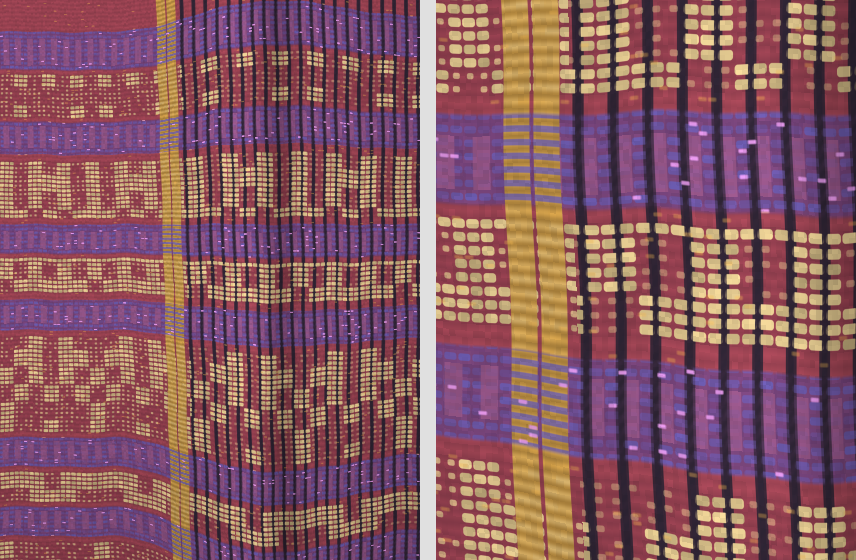
Left: the whole. Right: its middle third, enlarged.
A WebGL 2 fragment shader for this texture:

```glsl
#version 300 es
precision highp float;
// Draped handwoven cloth: red ground, purple bands, golden brocade dashes, black warp stripes.
uniform vec2 u_resolution;
out vec4 outColor;

// Lengths are in canvas heights, y runs downward.
const int BANDS = 6;
const float BAND_CENTER[BANDS] = float[](0.091, 0.247, 0.427, 0.5625, 0.807, 0.931);
const float BAND_HALF[BANDS] = float[](0.034, 0.029, 0.026, 0.027, 0.026, 0.026);
const float BAND_MARGIN = 0.011;
const float PLAIN_TOP = 0.05;
const float ROW = 0.0078;
const float LEFT_COLUMN = 0.0082;
const float STRIPE_PITCH = 0.0212;
const float GOLD_LEFT = 0.277;
const float GOLD_RIGHT = 0.313;
const float FIRST_STRIPE = 0.323;
const float FOLD_X = 0.475;
const float FOLD_PIVOT = 0.404;
const float FOLD_STRETCH = 0.16;
const float SLANT = 0.03;

const vec3 RED = vec3(0.60, 0.23, 0.29);
const vec3 DARK_RED = vec3(0.46, 0.17, 0.23);
const vec3 CREAM = vec3(0.80, 0.71, 0.49);
const vec3 GOLD = vec3(0.82, 0.61, 0.24);
const vec3 PURPLE = vec3(0.40, 0.21, 0.43);
const vec3 MAUVE = vec3(0.58, 0.31, 0.50);
const vec3 BLUE = vec3(0.36, 0.32, 0.67);
const vec3 BLACK = vec3(0.12, 0.09, 0.15);
const vec3 GLINT = vec3(0.92, 0.60, 0.95);

float hash(vec2 p) {
  vec3 q = fract(vec3(p.xyx) * 0.1031);
  q += dot(q, q.yzx + 33.33);
  return fract((q.x + q.y) * q.z);
}

// Signed distance to the nearest purple band, negative inside it.
float bandDistance(float y) {
  float d = 1.0;
  for (int i = 0; i < BANDS; i++) d = min(d, abs(y - BAND_CENTER[i]) - BAND_HALF[i]);
  return d;
}

// Coverage of a rounded thread float with half size h.
float dash(vec2 q, vec2 h, float soft) {
  float r = min(h.x, h.y) * 0.7;
  float d = length(max(abs(q) - h + r, 0.0)) - r;
  return smoothstep(soft, -soft, d);
}

float strip(float x, float halfWidth, float soft) {
  return smoothstep(soft, -soft, abs(x) - halfWidth);
}

// Mirrored checks with irregular steps; 1 where a float is woven full width.
float motif(vec2 cell) {
  vec2 block = floor(cell / vec2(3.0, 4.0));
  float mirrored = abs(mod(block.x, 6.0) - 3.0);
  float flip = step(0.68, hash(vec2(mirrored, block.y) + 7.0));
  return abs(mod(block.x + block.y, 2.0) - flip);
}

void main() {
  vec2 p = gl_FragCoord.xy / u_resolution.y;
  p.y = u_resolution.y / u_resolution.y - p.y;
  float soft = 0.7 / u_resolution.y;

  // Drape: rows spread around the fold, columns lean along the gold stripe.
  float bump = smoothstep(0.2, 0.48, p.x) - 0.5 * smoothstep(0.5, 0.75, p.x);
  vec2 f = p;
  f.y = FOLD_PIVOT + (p.y - FOLD_PIVOT) / (1.0 + FOLD_STRETCH * bump);
  f.x -= SLANT * p.y * smoothstep(0.0, 0.28, p.x) * (1.0 - smoothstep(0.32, 0.72, p.x));
  f += 0.0009 * vec2(sin(f.y * 41.0 + f.x * 9.0), sin(f.x * 37.0) + sin(f.x * 83.0 + f.y * 6.0));

  // Weave cells, coarser on the striped side.
  float striped = step(FIRST_STRIPE - 0.25 * STRIPE_PITCH, f.x);
  vec2 pitch = vec2(mix(LEFT_COLUMN, 0.5 * STRIPE_PITCH, striped), ROW);
  vec2 grid = vec2(f.x - striped * FIRST_STRIPE, f.y) / pitch;
  vec2 cell = floor(grid);
  vec2 q = (fract(grid) - 0.5) * pitch;
  float chance = hash(cell + striped * 91.0);
  float rowDistance = bandDistance((cell.y + 0.5) * ROW);
  float purple = smoothstep(0.0015, -0.0015, bandDistance(f.y));
  float brocade = step(BAND_MARGIN, rowDistance) * step(PLAIN_TOP, f.y);

  // Ground and purple bands with framed mauve patches.
  vec3 color = mix(RED, DARK_RED, 0.35 * (0.5 + 0.5 * cos(grid.y * 6.2832)) + 0.3 * brocade);
  float frameX = (fract(f.x / STRIPE_PITCH) - 0.5) * STRIPE_PITCH;
  float patchMask = strip(frameX, 0.0052, soft) * smoothstep(-0.008, -0.012, rowDistance);
  vec3 bandColor = mix(PURPLE, MAUVE, 0.75 * patchMask + 0.25 * chance * (1.0 - patchMask));
  color = mix(color, bandColor, purple);

  // Black warp stripes.
  float stripeX = (fract((f.x - FIRST_STRIPE) / STRIPE_PITCH + 0.5) - 0.5) * STRIPE_PITCH;
  float wide = strip(stripeX, 0.0034, soft) * striped;
  color = mix(color, BLACK, wide * mix(0.9, 0.72, purple));

  // Blue floats in the bands, cream floats between them.
  float blueDash = dash(q, pitch * vec2(0.43, 0.27), soft) * purple * (1.0 - 0.8 * patchMask);
  color = mix(color, BLUE, blueDash * (0.3 + 0.6 * chance) * (1.0 - 0.35 * wide));
  float full = motif(cell);
  vec2 size = pitch * vec2(mix(0.23, 0.44, full) + 0.04 * (chance - 0.5), mix(0.23, 0.35, full));
  float shown = mix(step(0.3, chance) * mix(0.75, 0.45, striped), 1.0, full);
  float creamDash = dash(q, size, soft) * brocade * shown;
  color = mix(color, CREAM * (0.88 + 0.24 * chance), creamDash);

  // Twisted black core lying over the floats.
  float twist = 0.5 + 0.5 * sin(6.2832 * (f.y / ROW + stripeX / 0.007));
  color = mix(color, BLACK, strip(stripeX, 0.0018, soft) * striped * (0.65 + 0.3 * twist));

  // Gold stripe: two ribbed bundles, blue ribs where a band crosses.
  float goldMid = 0.5 * (GOLD_LEFT + GOLD_RIGHT);
  float bundleHalf = 0.25 * (GOLD_RIGHT - GOLD_LEFT);
  float goldMask = strip(abs(f.x - goldMid) - bundleHalf, bundleHalf - 0.0012, soft);
  float rib = 0.5 + 0.5 * cos((grid.y - 0.5) * 6.2832);
  vec3 goldColor = mix(GOLD * 0.8, mix(GOLD, CREAM, 0.3 * chance + 0.3 * brocade), rib);
  goldColor = mix(goldColor, mix(GOLD, BLUE, 0.8), purple * smoothstep(0.35, 0.75, rib));
  color = mix(color, goldColor, goldMask);

  // Metallic glints and thread grain.
  vec2 speckGrid = f / vec2(0.006, 0.0045);
  vec2 speck = floor(speckGrid);
  float sparkle = step(0.955, hash(speck + 40.0)) * dash(fract(speckGrid) - 0.5, vec2(0.42, 0.24), 0.15);
  color = mix(color, mix(GOLD * 1.15, GLINT, purple), sparkle * (0.35 + 0.5 * purple));
  color *= 0.94 + 0.12 * hash(floor(f / vec2(0.0035, 0.0039)));

  // Fold light and broad shade.
  float crease = p.x - FOLD_X - 0.02 * (p.y - 0.5);
  float shade = 1.02 + 0.08 * exp(-pow(crease + 0.04, 2.0) / 0.003);
  shade -= 0.2 * exp(-pow(crease - 0.025, 2.0) / 0.0009);
  shade -= 0.1 * smoothstep(0.55, 1.0, p.y) + 0.06 * smoothstep(0.55, 0.75, p.x);
  color = mix(color, vec3(0.62, 0.55, 0.58), 0.09);
  outColor = vec4(color * shade, 1.0);
}
```
